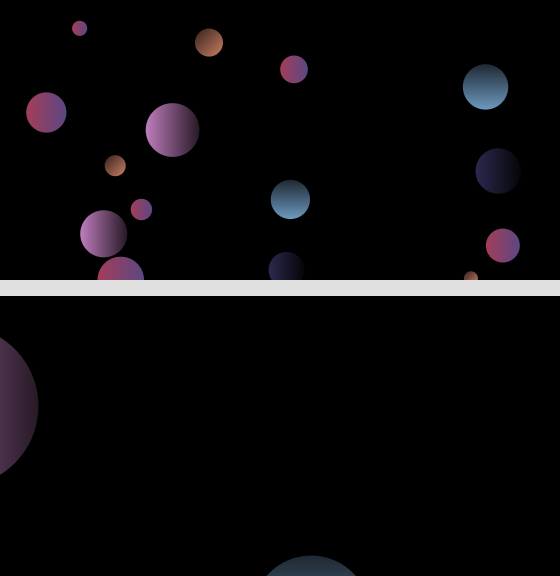
Top: the whole. Bottom: its middle third, enlarged.
Reproduce this background procedurally as a WebGL 2 fragment shader.

```glsl
#version 300 es
precision highp float;
// Scattered discs with linear gradients on black. Centres follow a jittered
// low-discrepancy sequence; the index of a disc sets its family, which gives
// the colours, the gradient direction and the range of radii.
uniform vec2 u_resolution;
out vec4 fragColor;

struct Family {
    vec3 from, to;   // gradient end colours
    vec2 axis;       // gradient direction, scaled to span the bounding box
    vec2 radii;      // largest and smallest radius
    float first, count;
};

Family familyOf(float i) {
    vec2 across = vec2(1.0, 0.0), down = vec2(0.0, -1.0), diagonal = vec2(0.5, -0.5);
    if (i < 7.0)    // rose to violet
        return Family(vec3(0.64, 0.24, 0.35), vec3(0.36, 0.28, 0.51), across, vec2(0.083, 0.027), 1.0, 6.0);
    if (i < 9.0)    // navy to near black
        return Family(vec3(0.17, 0.16, 0.31), vec3(0.02, 0.02, 0.03), across, vec2(0.081, 0.064), 7.0, 2.0);
    if (i < 11.0)   // orchid to dark plum
        return Family(vec3(0.75, 0.49, 0.74), vec3(0.15, 0.10, 0.15), across, vec2(0.096, 0.084), 9.0, 2.0);
    if (i < 13.0)   // slate to sky blue
        return Family(vec3(0.12, 0.16, 0.20), vec3(0.43, 0.60, 0.75), down, vec2(0.081, 0.070), 11.0, 2.0);
    // umber to copper
    return Family(vec3(0.20, 0.13, 0.11), vec3(0.80, 0.50, 0.39), diagonal, vec2(0.050, 0.025), 13.0, 3.0);
}

// Disc centre, as a fraction of the canvas
vec2 centreOf(float i) {
    vec2 spread = fract(0.5 + i * vec2(0.754878, 0.569840));
    vec2 jitter = vec2(0.09, 0.04) * sin(i * vec2(1.7, 2.9));
    return spread + vec2(0.05, -0.06) - jitter;
}

void main() {
    float pixel = 1.0 / u_resolution.y;
    vec2 aspect = vec2(u_resolution.x * pixel, 1.0);
    vec2 p = gl_FragCoord.xy * pixel;
    vec3 color = vec3(0.0);

    for (float i = 1.0; i < 16.0; i++) {
        Family f = familyOf(i);
        float radius = mix(f.radii.x, f.radii.y, (i - f.first) / (f.count - 1.0));
        vec2 offset = p - centreOf(i) * aspect;

        // Linear gradient inside, one-pixel smooth rim
        float t = clamp(0.5 + 0.5 * dot(offset, f.axis) / radius, 0.0, 1.0);
        float cover = clamp(0.5 + (radius - length(offset)) / pixel, 0.0, 1.0);
        color = mix(color, mix(f.from, f.to, t), cover);
    }
    fragColor = vec4(color, 1.0);
}
```
